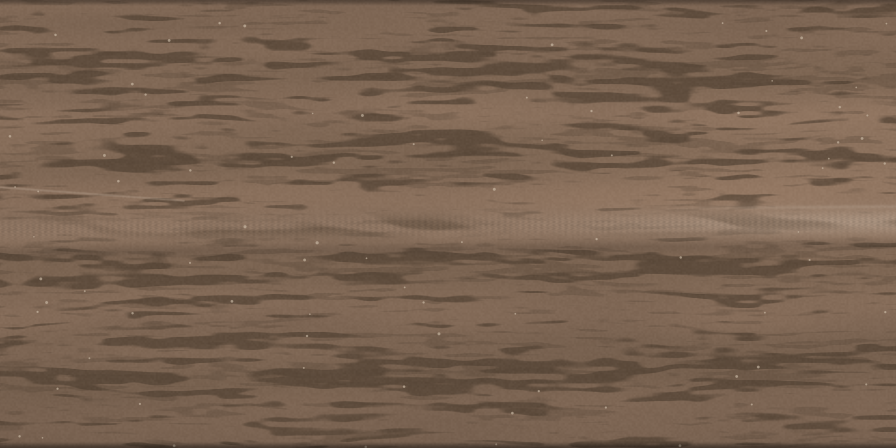
This texture is drawn by a WebGL 2 fragment shader. Its source:

```glsl
#version 300 es
precision highp float;

uniform vec2 u_resolution;
out vec4 fragColor;

const vec3 WOOD = vec3(0.515, 0.418, 0.345);
const vec3 WASH = vec3(0.435, 0.355, 0.285);
const vec3 PORE = vec3(0.325, 0.262, 0.205);
const vec3 SHEEN = vec3(0.68, 0.60, 0.53);
const vec3 SPECK = vec3(0.80, 0.74, 0.66);

float hash(vec2 p) {
    return fract(sin(dot(p, vec2(127.1, 311.7))) * 43758.5453);
}

float noise(vec2 p) {
    vec2 cell = floor(p);
    vec2 f = fract(p);
    f = f * f * (3.0 - 2.0 * f);
    float low = mix(hash(cell), hash(cell + vec2(1.0, 0.0)), f.x);
    float high = mix(hash(cell + vec2(0.0, 1.0)), hash(cell + 1.0), f.x);
    return mix(low, high, f.y);
}

float band(float v, float center, float width) {
    float d = (v - center) / width;
    return exp(-d * d);
}

float segment(vec2 p, vec2 a, vec2 b) {
    vec2 ab = b - a;
    float t = clamp(dot(p - a, ab) / dot(ab, ab), 0.0, 1.0);
    return length(p - a - ab * t);
}

// Share of dark pores at each place, from 0 to 1
float poreDensity(vec2 p) {
    float heart = smoothstep(0.35, 0.65, p.x) * (1.0 - smoothstep(1.4, 1.68, p.x));
    float right = smoothstep(0.5, 1.8, p.x);
    float d = 0.20;
    d += band(p.y, 0.835, 0.055) * mix(0.55, 0.75, right);
    d += band(p.y, 0.675, 0.050) * mix(0.28, 0.75, heart);
    d += band(p.y, 0.625, 0.035) * mix(0.50, 0.15, right);
    d += band(p.y, 0.405, 0.055) * 0.72;
    d += band(p.y, 0.240, 0.025) * 0.35;
    d += band(p.y, mix(0.14, 0.19, p.x * 0.5), 0.045) * 0.75;
    d += band(p.y, 0.945, 0.020) * 0.25;
    d -= band(p.y, 0.745, 0.022) * 0.12 + band(p.y, 0.30, 0.025) * 0.12;
    return clamp(d, 0.0, 1.0);
}

// Long wavy pores cut out of stretched noise
float pores(vec2 p, float density, float seed) {
    float wave = (noise(vec2(p.x * 3.0, p.y * 7.0) + seed) - 0.5) * 0.026;
    vec2 q = vec2(p.x, p.y + wave);
    float n = noise(q * vec2(6.0, 72.0) + seed) * 0.62;
    n += noise(q * vec2(19.0, 112.0) + seed * 2.3) * 0.38;
    float edge = mix(0.70, 0.47, density);
    return smoothstep(edge - 0.04, edge + 0.11, n);
}

// One small round fleck in some cells of a grid
float flecks(vec2 p, float cells, float chance) {
    vec2 id = floor(p * cells);
    vec2 center = 0.2 + 0.6 * vec2(hash(id + 3.1), hash(id + 8.7));
    float radius = mix(0.0015, 0.0035, hash(id + 5.3));
    float d = length(fract(p * cells) - center) / cells;
    float soft = 0.7 / u_resolution.y;
    float present = step(1.0 - chance, hash(id + 1.9));
    return present * (1.0 - smoothstep(radius - soft, radius + soft, d));
}

void main() {
    vec2 p = gl_FragCoord.xy / u_resolution.y;
    p.x *= 2.0 * u_resolution.y / u_resolution.x;

    float ridgeY = mix(0.488, 0.505, p.x * 0.5);
    float ridge = band(p.y, ridgeY, 0.033);
    float shine = smoothstep(0.7, 2.0, p.x);

    // Plain wood with broad changes of light
    vec3 color = WOOD * mix(0.94, 1.05, smoothstep(0.0, 0.55, p.y));
    color *= 1.0 + 0.09 * shine * band(p.y, 0.61, 0.16);
    color *= 1.0 - 0.07 * smoothstep(0.75, 1.0, p.y);
    color *= 0.96 + 0.08 * noise(p * vec2(3.0, 18.0));

    // Grain
    float density = poreDensity(p);
    float streak = pores(p, density, 11.0);
    float fine = pores(p * vec2(1.4, 1.5), density * 0.7, 37.0);
    float cover = 1.0 - 0.75 * ridge;
    color = mix(color, WASH, density * 0.50 * cover);
    color = mix(color, PORE, streak * 0.72 * cover);
    color = mix(color, PORE, fine * 0.28 * cover);

    // Glossy ridge with smeared stains and a fine weave
    float core = band(p.y, ridgeY, 0.022);
    color = mix(color, SHEEN, ridge * mix(0.16, 0.34, shine));
    color = mix(color, SHEEN, core * smoothstep(1.1, 1.95, p.x) * 0.52);
    float stain = smoothstep(0.46, 0.72, noise(vec2(p.x * 8.0 + p.y * 25.0, p.y * 38.0)));
    float weave = sin(p.x * 460.0 + 2.0 * sin(p.y * 420.0)) * sin(p.y * 420.0);
    color = mix(color, WASH * 0.93, stain * core * mix(0.72, 0.38, shine));
    color *= 1.0 + 0.055 * weave * core;
    color *= 1.0 - 0.10 * band(p.y, ridgeY - 0.052, 0.014);

    // Scratches and the ridge's bright upper rim
    float scratch = 1.0 - smoothstep(0.0, 0.0045, segment(p, vec2(0.0, 0.582), vec2(0.41, 0.552)));
    float rim = band(p.y, ridgeY + 0.034, 0.004) * smoothstep(1.4, 1.8, p.x);
    color = mix(color, SHEEN, scratch * 0.42 + rim * 0.38);

    // Dust, film grain and shaded borders
    float dust = flecks(p, 18.0, 0.07) + flecks(p + 4.3, 31.0, 0.035);
    color = mix(color, SPECK, min(dust, 1.0) * 0.65);
    color += (noise(p * 240.0) - 0.5) * 0.025;
    color *= 1.0 - 0.32 * smoothstep(0.985, 1.0, p.y);
    color *= 1.0 - 0.40 * (1.0 - smoothstep(0.0, 0.016, p.y));

    fragColor = vec4(color, 1.0);
}
```
